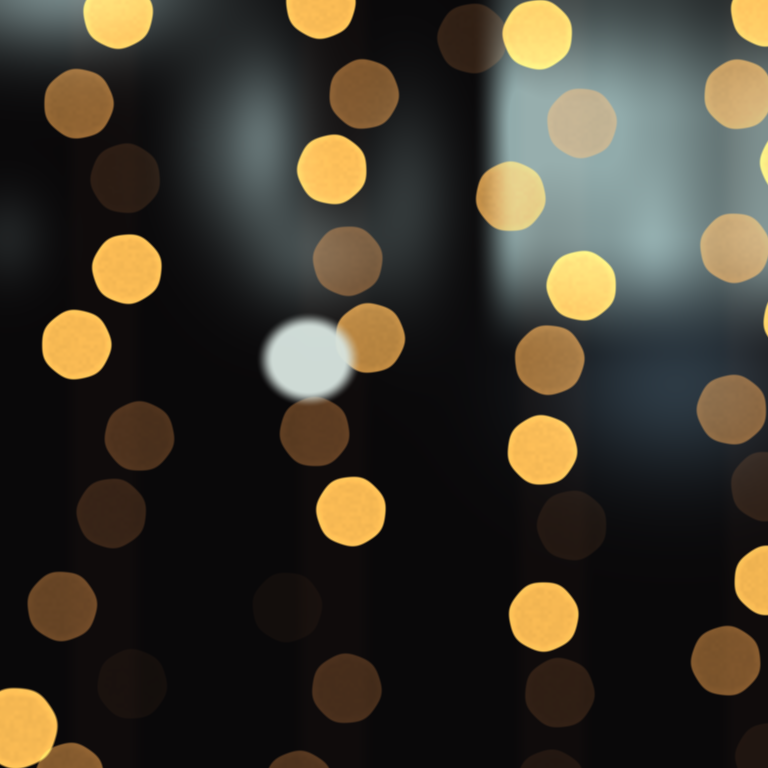
Write a WebGL 1 fragment shader that draws this background.

```glsl
precision highp float;
// Out-of-focus strings of amber lamps hanging before a dim, teal evening view.
// Soft blobs and noise make the view; each string is a loop of evenly spaced
// discs whose sideways sway and brightness follow short sums of cosines.

uniform vec2 u_resolution;

const float TAU = 6.28318;
const float LAMP_RADIUS = 0.0456;
const vec3 NIGHT = vec3(0.036, 0.031, 0.035);
const vec3 TEAL = vec3(0.57, 0.67, 0.67);
const vec3 SLATE = vec3(0.20, 0.28, 0.33);
const vec3 COPPER = vec3(0.70, 0.43, 0.22);
const vec3 AMBER = vec3(0.95, 0.71, 0.31);
const vec3 PEARL = vec3(0.84, 0.89, 0.87);

float hash(vec2 p) {
    return fract(sin(dot(p, vec2(127.1, 311.7))) * 43758.5453);
}

float noise(vec2 p) {
    vec2 i = floor(p);
    vec2 f = fract(p);
    f = f * f * (3.0 - 2.0 * f);
    float low = mix(hash(i), hash(i + vec2(1.0, 0.0)), f.x);
    float high = mix(hash(i + vec2(0.0, 1.0)), hash(i + 1.0), f.x);
    return mix(low, high, f.y);
}

// Gaussian patch of light with separate radii.
float blob(vec2 p, vec2 center, vec2 radii) {
    vec2 q = (p - center) / radii;
    return exp(-dot(q, q));
}

// Blurred view behind the lamps.
vec3 backdrop(vec2 p) {
    float mottle = 0.8 + 0.35 * noise(p * vec2(14.0, 6.0));
    vec3 col = NIGHT;

    // Tall opening on the right, crisp at its left side
    float opening = smoothstep(0.615, 0.675, p.x) * smoothstep(0.53, 0.70, p.y);
    opening *= 1.0 - 0.65 * smoothstep(0.84, 1.02, p.y);
    opening *= 1.0 - 0.25 * smoothstep(0.84, 0.95, p.x);
    col = mix(col, TEAL, clamp(opening * mottle, 0.0, 1.0));
    col += SLATE * 0.7 * blob(p, vec2(0.88, 0.50), vec2(0.16, 0.12));

    // Smaller gaps on the left and in the middle
    col += TEAL * 0.75 * blob(p, vec2(0.08, 1.02), vec2(0.17, 0.085));
    col += TEAL * 0.60 * mottle * blob(p, vec2(0.325, 0.81), vec2(0.075, 0.12));
    col += TEAL * 0.36 * blob(p, vec2(0.41, 0.67), vec2(0.08, 0.075));
    col += TEAL * 0.26 * blob(p, vec2(0.53, 0.74), vec2(0.06, 0.13));
    col += TEAL * 0.15 * blob(p, vec2(0.01, 0.69), vec2(0.05, 0.06));
    return col;
}

// One lamp: level runs from a barely lit disc (0) to a full one (1).
vec3 lamp(vec3 col, vec2 p, vec2 center, float radius, float level) {
    vec2 q = (p - center) / radius;
    float facets = 1.0 + 0.012 * cos(7.0 * atan(q.y, q.x + 0.0001) + center.y * 40.0);
    float d = length(q) * facets;
    float cover = 1.0 - smoothstep(0.95, 1.03, d);
    float grain = 0.04 * (noise(q * 9.0 + center * 50.0) - 0.5);
    float rim = 0.07 * smoothstep(0.75, 0.96, d);
    vec3 glow = mix(COPPER, AMBER, smoothstep(0.2, 0.9, level));
    glow = min(glow * (1.0 + grain + rim) + 0.36 * col, 1.0);
    return mix(col, glow, cover * smoothstep(-0.1, 0.95, level));
}

// Three cosines plus an alternating term (amp.w) along the lamp index.
float waves(float i, vec3 freq, vec4 amp, vec3 phase) {
    return dot(amp.xyz, cos(freq * TAU * i / 10.0 - phase)) + amp.w * cos(TAU * 0.5 * i);
}

// place holds: x, height of the top lamp, spacing, upward bow.
vec3 lampString(vec3 col, vec2 p, vec4 place, vec4 sway, vec3 swayPhase,
                float tone, vec3 toneFreq, vec4 toneAmp, vec3 tonePhase) {
    float band = smoothstep(0.055, 0.03, abs(p.x - place.x));
    col += vec3(0.022, 0.012, 0.008) * band;
    for (int n = 0; n < 10; n++) {
        float i = float(n);
        float x = place.x + waves(i, vec3(1.0, 3.0, 4.0), sway, swayPhase);
        float y = place.y - place.z * i + place.w * sin(TAU * i / 18.0);
        y += 0.005 * cos(TAU * 0.5 * i);
        float level = tone + waves(i, toneFreq, toneAmp, tonePhase);
        col = lamp(col, p, vec2(x, y), LAMP_RADIUS, clamp(level, 0.0, 1.0));
    }
    return col;
}

void main() {
    vec2 p = gl_FragCoord.xy / u_resolution;
    vec3 col = backdrop(p);

    // Four strings, left to right
    col = lampString(col, p, vec4(0.1355, 0.977, 0.1094, 0.007),
        vec4(0.0134, 0.0227, 0.0405, 0.0113), vec3(2.25, -2.40, 0.65),
        0.515, vec3(1.0, 2.0, 3.0), vec4(0.215, 0.229, 0.332, -0.035), vec3(1.41, -0.93, 0.20));
    col = lampString(col, p, vec4(0.434, 0.990, 0.112, 0.013),
        vec4(0.0253, 0.0141, 0.0328, 0.0141), vec3(1.86, 1.78, 2.24),
        0.56, vec3(1.0, 2.0, 3.0), vec4(0.177, 0.211, 0.167, 0.23), vec3(1.23, 0.65, -1.20));
    col = lampString(col, p, vec4(0.720, 0.950, 0.1074, 0.006),
        vec4(0.0036, 0.0102, 0.0342, -0.0092), vec3(-2.74, 0.39, 2.09),
        0.595, vec3(1.0, 3.0, 4.0), vec4(0.228, 0.216, 0.364, -0.095), vec3(1.95, 0.31, -0.18));
    col = lampString(col, p, vec4(0.989, 0.980, 0.1068, 0.026),
        vec4(0.0090, 0.0109, 0.0380, 0.0138), vec3(1.72, -0.48, -1.95),
        0.63, vec3(1.0, 3.0, 4.0), vec4(0.177, 0.313, 0.254, 0.12), vec3(1.40, 0.98, -0.82));

    // Two stray lamps and the large pale glow
    col = lamp(col, p, vec2(0.615, 0.950), LAMP_RADIUS, 0.22);
    col = lamp(col, p, vec2(0.022, 0.052), 0.053, 1.0);
    float pale = length((p - vec2(0.402, 0.532)) / vec2(0.064, 0.058));
    col = mix(col, PEARL, 0.96 * (1.0 - smoothstep(0.72, 1.08, pale)));

    gl_FragColor = vec4(clamp(col, 0.0, 1.0), 1.0);
}
```
